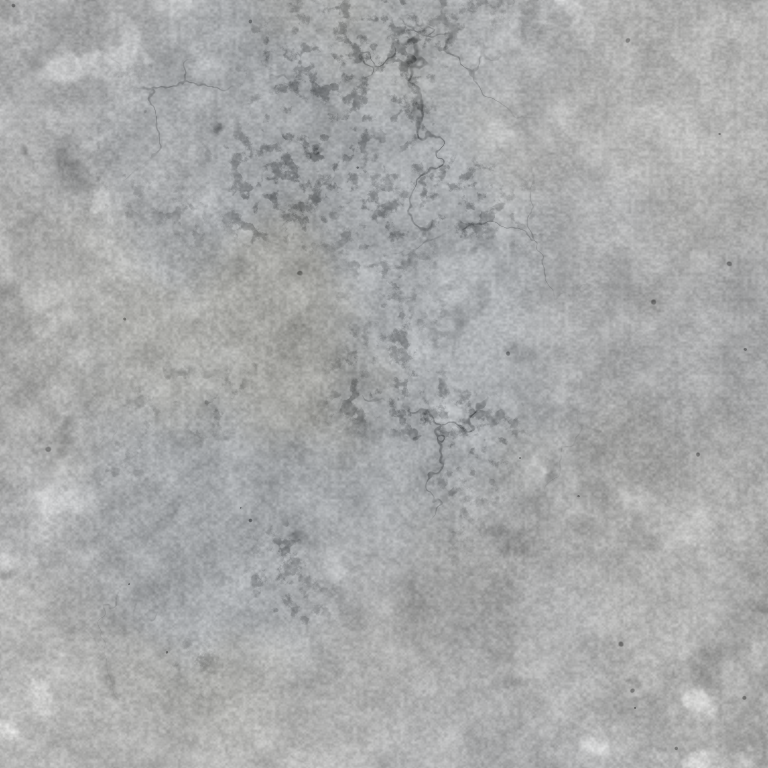
Give the GLSL for this texture, as a WebGL 1 fragment shader.

```glsl
precision highp float;
uniform vec2 u_resolution;

float hash(vec2 p) {
  return fract(sin(dot(p, vec2(127.1, 311.7))) * 43758.5453);
}

vec2 hash2(vec2 p) {
  return vec2(hash(p), hash(p + 37.3));
}

float noise(vec2 p) {
  vec2 cell = floor(p);
  vec2 f = fract(p);
  f = f * f * (3.0 - 2.0 * f);
  float low = mix(hash(cell), hash(cell + vec2(1.0, 0.0)), f.x);
  float high = mix(hash(cell + vec2(0.0, 1.0)), hash(cell + 1.0), f.x);
  return mix(low, high, f.y);
}

// Layered noise, turned at each octave to hide the lattice
float fbm(vec2 p) {
  float sum = 0.0;
  float amplitude = 0.5;
  for (int i = 0; i < 5; i++) {
    sum += amplitude * noise(p);
    p = mat2(1.6, 1.2, -1.2, 1.6) * p + 17.7;
    amplitude *= 0.5;
  }
  return sum / 0.97;
}

// Gap between the two nearest cell points: zero along cell borders
float cellBorder(vec2 p) {
  vec2 cell = floor(p);
  float nearest = 8.0;
  float second = 8.0;
  for (int y = -1; y <= 1; y++) {
    for (int x = -1; x <= 1; x++) {
      vec2 id = cell + vec2(float(x), float(y));
      float d = length(id + hash2(id) - p);
      second = min(second, max(nearest, d));
      nearest = min(nearest, d);
    }
  }
  return second - nearest;
}

// Scattered round marks; radius and softness are in cell units
float spots(vec2 p, float density, float radius, float softness) {
  vec2 cell = floor(p);
  float mark = 0.0;
  for (int y = -1; y <= 1; y++) {
    for (int x = -1; x <= 1; x++) {
      vec2 id = cell + vec2(float(x), float(y));
      float size = radius * (0.5 + hash(id + 5.1));
      float d = length(id + hash2(id) - p);
      float present = step(hash(id + 71.9), density);
      mark = max(mark, present * (1.0 - smoothstep(size * (1.0 - softness), size, d)));
    }
  }
  return mark;
}

void main() {
  vec2 uv = gl_FragCoord.xy / u_resolution;
  vec2 warp = vec2(fbm(uv * 11.0 + 3.0), fbm(uv * 11.0 + 41.0)) - 0.5;
  vec2 fineWarp = vec2(noise(uv * 75.0), noise(uv * 75.0 + 19.0)) - 0.5;

  // Worn zone: cracked and speckled inside, chalky outside
  float reach = length((uv - vec2(0.4, 0.6)) * vec2(1.1, 0.8));
  float worn = 1.0 - smoothstep(0.2, 0.48, reach + 0.45 * (fbm(uv * 4.0 + 8.0) - 0.5));

  // Cloudy base and sandy grain
  float tone = 0.676;
  tone += 0.15 * (fbm(uv * 5.0 + 2.0) - 0.5);
  tone += 0.17 * (fbm(uv * 26.0 + 60.0) - 0.5);
  tone += 0.09 * (noise(uv * 210.0) - 0.5);
  tone += 0.06 * (noise(uv * 390.0 + 7.0) - 0.5);

  // Chalky bloom
  float chalkArea = smoothstep(0.42, 0.64, fbm(uv * 4.5 + 90.0)) * (1.0 - 0.85 * worn);
  float chalk = smoothstep(0.47, 0.74, fbm(uv * 23.0 + 30.0));
  tone += 0.15 * chalk * chalkArea;

  // Fine dark speckle
  float speckleArea = smoothstep(0.4, 0.64, fbm(uv * 8.0 + 130.0)) * (0.15 + 0.85 * worn);
  float speckle = smoothstep(0.52, 0.7, fbm(uv * 78.0 + 11.0));
  tone -= 0.15 * speckle * speckleArea;

  // Soft smudges and small pits
  float smudge = spots(uv * 13.0 + warp * 1.5, 0.22, 0.32, 0.9);
  tone -= 0.075 * smudge * (0.4 + 1.2 * noise(uv * 60.0 + 4.0));
  tone -= 0.22 * spots(uv * 24.0 + fineWarp * 0.06, 0.06, 0.075, 0.6);

  // Broken hairline cracks with a faint dirty edge
  float border = cellBorder(uv * 5.5 + warp * 1.1 + fineWarp * 0.09);
  float broken = smoothstep(0.5, 0.62, fbm(uv * 7.0 + 210.0)) * (0.1 + 0.9 * worn);
  float hairline = 1.0 - smoothstep(0.005, 0.035, border);
  float dirt = 1.0 - smoothstep(0.0, 0.13, border);
  tone -= broken * (0.14 * hairline + 0.06 * dirt * noise(uv * 130.0));

  // Slight drift between cool and warm grey
  vec3 cool = vec3(-0.010, 0.002, 0.013);
  vec3 warm = vec3(0.003, 0.004, -0.010);
  vec3 tint = mix(cool, warm, smoothstep(0.36, 0.64, fbm(uv * 3.5 + 150.0)));
  gl_FragColor = vec4(tone + tint * (0.3 + 0.7 * worn), 1.0);
}
```
